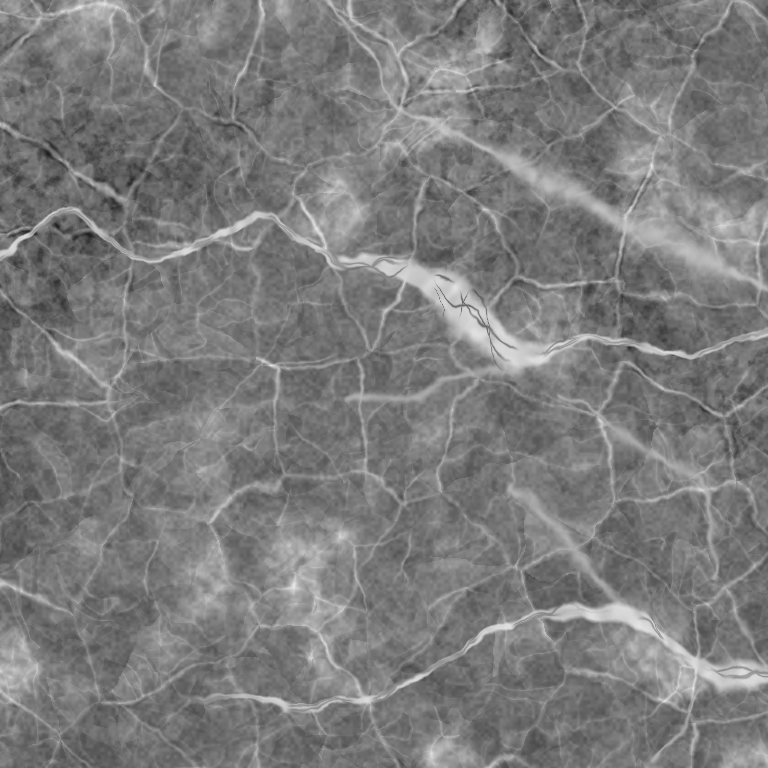
Give the GLSL for this texture map, as a WebGL 1 fragment shader.

```glsl
precision highp float;
uniform vec2 u_resolution;

float hash(vec2 p) {
  vec3 q = fract(p.xyx * vec3(.1031, .103, .0973));
  q += dot(q, q.yzx + 33.33);
  return fract((q.x + q.y) * q.z);
}

vec2 hash2(vec2 p) { return vec2(hash(p), hash(p + 57.3)); }

float noise(vec2 p) {
  vec2 i = floor(p), f = fract(p);
  f = f * f * (3. - 2. * f);
  return mix(mix(hash(i), hash(i + vec2(1, 0)), f.x),
             mix(hash(i + vec2(0, 1)), hash(i + vec2(1, 1)), f.x), f.y);
}

float fbm(vec2 p) {
  float sum = 0., amp = .53;
  for (int k = 0; k < 4; k++) {
    sum += amp * noise(p);
    p = mat2(1.6, 1.2, -1.2, 1.6) * p + 13.7;
    amp *= .5;
  }
  return sum;
}

vec2 warp(vec2 p) { return vec2(fbm(p), fbm(p + 41.)) - .5; }

float stroke(float d, float w) { return exp(-d * d / (w * w)); }

// Nearest cell border: distance, normal, random value of that border
vec4 border(vec2 p) {
  vec2 i = floor(p), f = fract(p), home = vec2(0), site = vec2(0);
  float best = 9.;
  for (int y = -1; y <= 1; y++)
    for (int x = -1; x <= 1; x++) {
      vec2 g = vec2(x, y), r = g + hash2(i + g) - f;
      if (dot(r, r) < best) { best = dot(r, r); site = r; home = g; }
    }
  vec4 edge = vec4(9, 0, 0, 0);
  for (int y = -2; y <= 2; y++)
    for (int x = -2; x <= 2; x++) {
      vec2 g = home + vec2(x, y), r = g + hash2(i + g) - f, diff = r - site;
      if (dot(diff, diff) > 1e-4) {
        vec2 n = normalize(diff);
        float d = dot(.5 * (site + r), n);
        if (d < edge.x) edge = vec4(d, n, hash(2. * i + g + home));
      }
    }
  return edge;
}

// Gullies running down from a border, as a noise value
float gullies(vec2 p, vec4 edge, float d, float freq) {
  float along = dot(p, vec2(-edge.z, edge.y));
  return noise(vec2((along + .35 * d) * freq + 1.2 * noise(p * 35.), d * 9. + edge.w * 40.));
}

// Light bed in x, dark braided channels in y
vec2 river(vec2 p, float course, float w) {
  float d = .8 * (p.y - course), braid = 0.;
  for (int k = 0; k < 3; k++) {
    float shift = 2.6 * w * (noise(vec2(p.x * 26., float(k) * 7.3)) - .5);
    braid = max(braid, stroke(d - shift, .0015));
  }
  return vec2(1. - smoothstep(w * .5, w * 1.1 + .002, abs(d)), braid);
}

// Tapered side valley between two points
float valley(vec2 p, vec2 a, vec2 b, float w) {
  vec2 ab = b - a;
  float t = clamp(dot(p - a, ab) / dot(ab, ab), 0., 1.);
  return stroke(length(p - a - ab * t), w * (.3 + 1.4 * noise(vec2(t * 7., a.x * 90.))));
}

void main() {
  vec2 p = gl_FragCoord.xy / u_resolution;
  vec2 q = p + .09 * warp(p * 5.) + .018 * warp(p * 28.);
  vec2 r = p + .035 * warp(p * 13.) + .01 * warp(p * 45.);

  // Slopes and their gullies
  vec4 major = border(q * 6. + 3.), minor = border(q * 13. + 19.);
  float dMajor = major.x / 6., dMinor = minor.x / 13.;
  float coarse = gullies(q, major, dMajor, 46.), fine = gullies(q, minor, dMinor, 75.);
  float grey = .425 + .08 * (coarse - .5) + .07 * (fine - .5);
  grey += .11 * pow(1. - abs(2. * coarse - 1.), 5.) * smoothstep(.25, .6, noise(p * 17.));
  grey += .05 * pow(1. - abs(2. * fine - 1.), 5.);
  grey += .02 * dot(major.yz, vec2(.7, -.7)) + .09 * (fbm(p * 5. + 8.) - .5);

  // Grain and dark rough ground towards the upper corners
  float rough = smoothstep(.35, .65, fbm(p * 4. + 31.)) * smoothstep(.1, .6, p.y - .5 + abs(p.x - .45));
  grey += .09 * (noise(p * 210.) - .5) + .05 * (noise(p * 100.) - .5);
  grey -= rough * (.025 + .13 * smoothstep(.45, .8, fbm(p * 95.)));

  // Pale scree patches
  float scree = smoothstep(.58, .82, fbm(p * 7. + 63.));
  grey += scree * (.16 + .2 * (noise(q * 90.) - .3));

  // Branching drainage lines
  float strength = noise(p * 22. + 5.);
  grey -= .13 * stroke(dMajor - .005, .0025) * smoothstep(.4, .8, noise(p * 60.)) * (.3 + rough);
  grey += (.08 + .24 * strength * major.w) * stroke(dMajor, .0022 + .0018 * strength);
  grey += .15 * minor.w * smoothstep(.2, .7, strength) * stroke(dMinor, .0022);

  // Side valleys
  float side = valley(r, vec2(.73, .49), vec2(.93, .36), .006);
  side = max(side, valley(r, vec2(.66, .37), vec2(.82, .21), .008));
  side = max(side, valley(r, vec2(.45, .47), vec2(.68, .53), .006));
  side = max(side, valley(r, vec2(.93, .36), vec2(.94, .24), .004));
  side = max(side, valley(r, vec2(.92, .11), vec2(.86, 0.), .005));
  grey = mix(grey, .72, side * (.55 + .4 * noise(p * 70.)));

  // Upper valley: two soft pale floors
  float floors = stroke(r.x - .71, .05) + stroke(r.x - .87, .06);
  float upper = .87 - .52 * (r.x - .51) + 1.1 * max(.51 - r.x, 0.);
  float pale = stroke(.8 * (r.y - upper), .004 + .013 * floors);
  grey = mix(grey, .78, pale * (.55 + .4 * noise(q * 80.)));

  // Main and lower rivers
  float bend = .03 - .02 * smoothstep(.4, .6, r.x);
  float course = mix(.69, .55, smoothstep(.38, .72, r.x)) + bend * sin(r.x * 28. - 1.2);
  float bulge = stroke(r.x - .6, .09);
  vec2 mainRiver = river(r, course, (.003 + .025 * bulge) * (.6 + .8 * noise(p * 24.)));
  float lowCourse = .09 + .12 * smoothstep(.45, .74, r.x) - .08 * smoothstep(.78, .95, r.x);
  float lowWidth = .003 + .009 * stroke(r.x - .82, .1) + .018 * stroke(r.x - .96, .035);
  vec2 lowRiver = river(r, lowCourse, lowWidth * (.6 + .8 * noise(p * 30.)));
  lowRiver *= smoothstep(.22, .32, r.x);
  float bed = max(mainRiver.x, lowRiver.x);
  float braids = max(mainRiver.y * (.5 + .5 * bulge), .6 * lowRiver.y);
  grey = mix(grey, .82 + .16 * (noise(q * 75.) - .4), bed * .92);
  grey = mix(grey, .27, braids * .75 * smoothstep(.25, .6, noise(p * 38. + 9.)));

  gl_FragColor = vec4(vec3(clamp(grey, .12, .95)), 1.);
}
```
